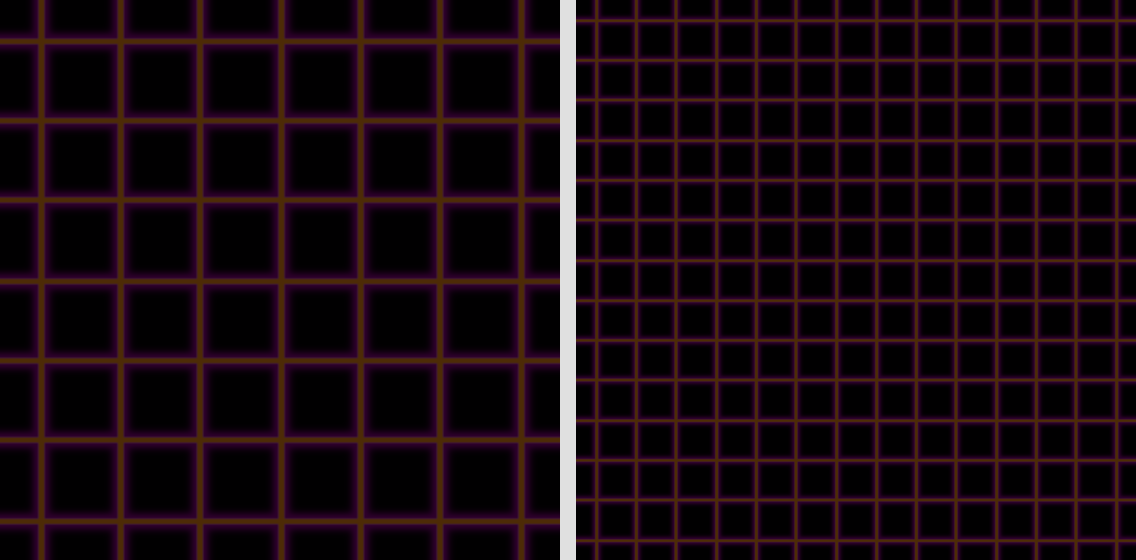
Left: one tile. Right: repeated 2 by 2.
A WebGL 1 fragment shader for this pattern:

```glsl
precision highp float;

uniform vec2 u_resolution;

const float REPEATS = 7.0;
const vec2 LINE_HALF_WIDTH = vec2(0.0056, 0.0050); // upright, level
const float LINE_SOFTNESS = 0.0030;
const float SPACING_STEP = 0.0013;  // uneven gaps, in a cycle of three lines
const float SPACING_CYCLE = 3.0;
const float GLOW_REACH = 0.0118;
const vec3 GROUND_COLOR = vec3(0.003, 0.0, 0.003);
const vec3 GLOW_COLOR = vec3(0.180, 0.0, 0.172);
const vec3 LINE_COLOR = vec3(0.302, 0.170, 0.022);
const vec3 FRINGE_COLOR = vec3(0.005, 0.008, 0.070);

// Signed offset from the line of the current cell, on both axes
vec2 lineOffset(vec2 p) {
  vec2 index = floor(fract(p) * REPEATS);
  vec2 shift = (SPACING_CYCLE - 1.0 - mod(index, SPACING_CYCLE)) * SPACING_STEP;
  return fract(p) - (index + 0.5) / REPEATS - shift;
}

// Coverage of either axis, joined smoothly where they cross
float unite(vec2 coverage) {
  return 1.0 - (1.0 - coverage.x) * (1.0 - coverage.y);
}

void main() {
  vec2 uv = gl_FragCoord.xy / u_resolution;
  vec2 p = vec2(uv.x, 1.0 - uv.y); // rows are counted from the top
  vec2 dist = abs(lineOffset(p));

  // Soft-edged lines
  vec2 softness = max(vec2(LINE_SOFTNESS), 0.75 / u_resolution);
  vec2 edge = dist - LINE_HALF_WIDTH;
  float line = unite(1.0 - smoothstep(-softness, softness, edge));

  // Glow fading from the lines into each cell
  vec2 fade = max(edge, 0.0) / GLOW_REACH;
  float glow = unite(exp(-fade * fade));

  vec3 color = mix(GROUND_COLOR, GLOW_COLOR, glow);
  color = mix(color, LINE_COLOR, line);
  color += FRINGE_COLOR * 4.0 * line * (1.0 - line);

  gl_FragColor = vec4(color, 1.0);
}
```
